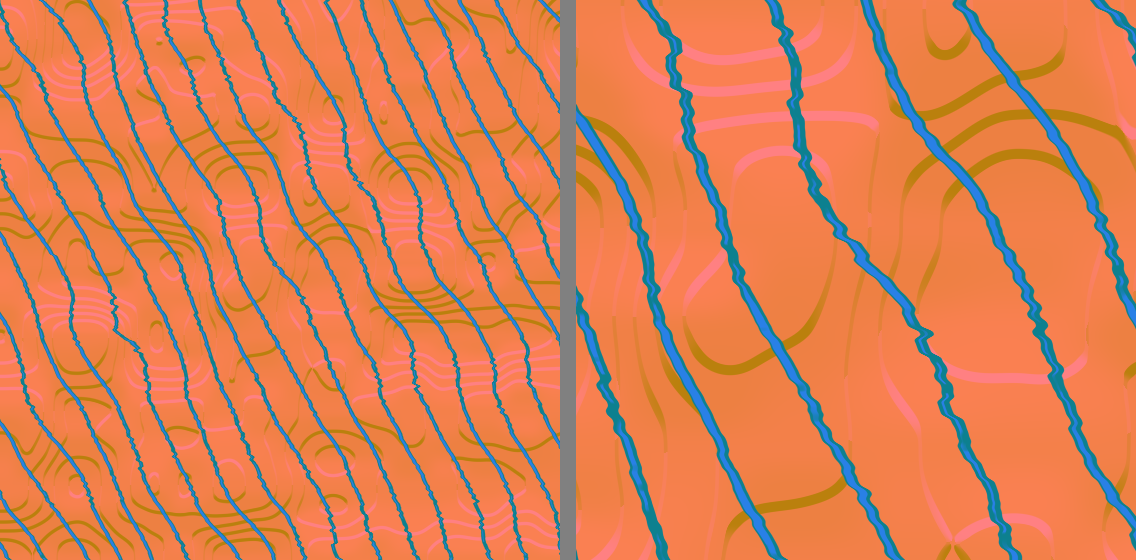
Left, the full canvas; right, a detail of the centre.
Write a WebGL 2 fragment shader that draws this pattern.

```glsl
#version 300 es
precision highp float;
// Slanted wavering blue lines over an orange relief with pink and olive contours.

uniform vec2 u_resolution;
out vec4 fragColor;

float hash(vec2 cell) {
  vec3 q = fract(cell.xyx * vec3(0.1031, 0.1030, 0.0973));
  q += dot(q, q.yzx + 33.33);
  return fract((q.x + q.y) * q.z);
}

float noise(vec2 p) {
  vec2 cell = floor(p), f = fract(p);
  f = f * f * f * (f * (f * 6.0 - 15.0) + 10.0);
  return mix(mix(hash(cell), hash(cell + vec2(1, 0)), f.x),
             mix(hash(cell + vec2(0, 1)), hash(cell + vec2(1, 1)), f.x), f.y);
}

// Smooth hills, with a finer octave that bends the contours.
float height(vec2 p) {
  return 0.8 * noise(p * vec2(6.8, 7.6) + 11.0) + 0.2 * noise(p * 15.0 + 47.0);
}

vec2 slopeAt(vec2 p) {
  vec2 e = vec2(0.0015, 0.0);
  return vec2(height(p + e.xy) - height(p - e.xy),
              height(p + e.yx) - height(p - e.yx)) / (2.0 * e.x);
}

// Coverage of a line of the given half width.
float stroke(float dist, float halfWidth, float pixel) {
  return 1.0 - smoothstep(halfWidth - 0.7 * pixel, halfWidth + 0.7 * pixel, dist);
}

void main() {
  vec2 p = gl_FragCoord.xy / u_resolution.y;
  float pixel = 1.0 / u_resolution.y;
  float h = height(p);
  vec2 slope = slopeAt(p);
  float steepness = max(length(slope), 0.05);
  float facing = slope.y / steepness;

  // Softly shaded ground
  vec3 color = mix(vec3(0.98, 0.50, 0.32), vec3(0.93, 0.50, 0.26),
                   smoothstep(-3.0, 3.0, slope.y));

  // Contours, tinted by the way the ground faces and faint where it faces sideways
  float contour = abs(fract(h * 8.0) - 0.5) / (8.0 * steepness);
  float strength = smoothstep(0.1, 0.65, abs(facing));
  vec3 tint = facing < 0.0 ? vec3(1.0, 0.50, 0.52) : vec3(0.72, 0.50, 0.04);
  float ink = stroke(contour, mix(0.0011, 0.0030, strength), pixel);
  color = mix(color, tint, ink * mix(0.25, 0.95, strength));

  // Slanted lines, bent by the hills and ragged where they run steeply
  vec2 lineSlope = vec2(14.57, 6.8) + 0.8 * slope;
  float lean = smoothstep(5.2, 8.6, lineSlope.y);
  float ragged = (noise(p * vec2(20.0, 190.0)) - 0.5) * mix(0.10, 0.03, lean);
  float phase = dot(p, vec2(14.57, 6.8)) - 6.99 + 0.8 * (h - 0.5) + ragged;
  float across = (fract(phase + 0.5) - 0.5) / length(lineSlope);
  float fleck = noise(p * vec2(90.0, 170.0) + 5.0);

  vec3 teal = vec3(0.05, 0.50, 0.56), blue = vec3(0.16, 0.50, 0.90);
  float core = stroke(abs(across + 0.0004), mix(0.0007, 0.0022, lean), pixel);
  vec3 lineColor = mix(teal, blue, core * smoothstep(0.15, 0.5, fleck + 0.5 * lean - 0.1));
  color = mix(color, lineColor, stroke(abs(across), 0.0034, pixel));

  fragColor = vec4(color, 1.0);
}
```
